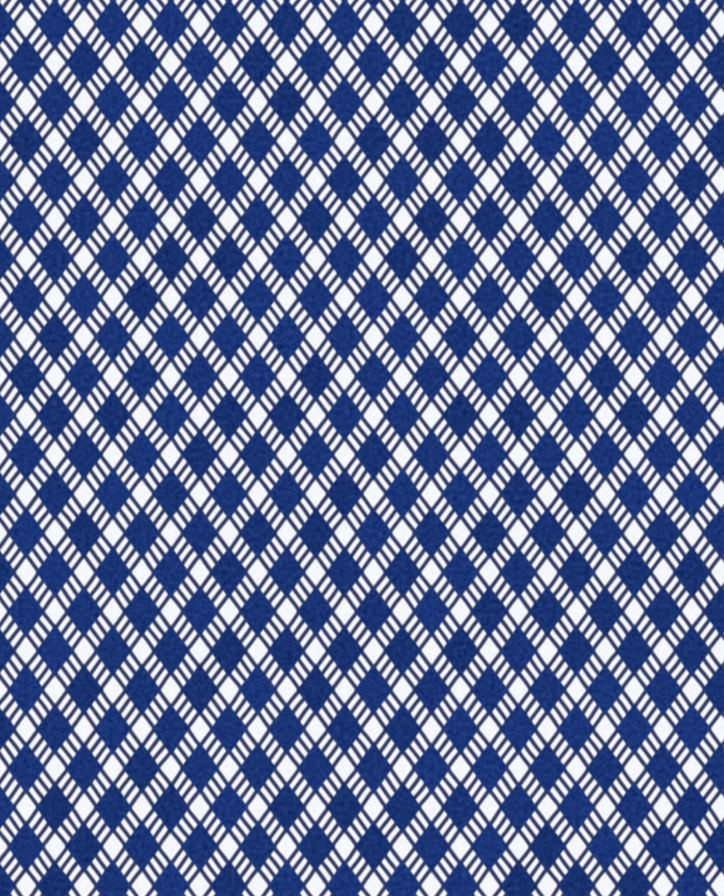
A Shadertoy shader for this pattern:

```glsl
// Navy diamond check woven on the bias, with white bands split into short threads.

vec2 hashGradient(vec2 cell) {
    vec2 h = fract(sin(vec2(dot(cell, vec2(127.1, 311.7)), dot(cell, vec2(269.5, 183.3)))) * 43758.5);
    return h * 2.0 - 1.0;
}

float gradientNoise(vec2 p) {
    vec2 i = floor(p), f = fract(p);
    vec2 w = f * f * (3.0 - 2.0 * f);
    float a = dot(hashGradient(i), f);
    float b = dot(hashGradient(i + vec2(1, 0)), f - vec2(1, 0));
    float c = dot(hashGradient(i + vec2(0, 1)), f - vec2(0, 1));
    float d = dot(hashGradient(i + vec2(1, 1)), f - vec2(1, 1));
    return mix(mix(a, b, w.x), mix(c, d, w.x), w.y);
}

// Coverage of the white bands on both diagonals
vec2 bandMask(vec2 q, vec2 soft) {
    return smoothstep(0.325 - soft, 0.325 + soft, abs(q));
}

// Short white threads laid across a band, three between crossings
vec2 threadMask(vec2 q, vec2 soft) {
    const float pitch = 0.185;
    vec2 fromThread = abs(q - pitch * round(q / pitch));
    return 1.0 - smoothstep(0.053 - soft, 0.053 + soft, fromThread);
}

void mainImage(out vec4 fragColor, in vec2 fragCoord) {
    vec2 uv = fragCoord / iResolution.y;

    // Skewed lattice: one diamond per unit cell, slightly uneven
    vec2 grid = uv * vec2(15.47, 11.43) - vec2(0.95, 0.13);
    vec2 lattice = vec2(grid.x + grid.y, grid.x - grid.y);
    vec2 soft = 0.02 + 0.5 * fwidth(lattice);
    lattice += 0.025 * vec2(gradientNoise(uv * 45.0), gradientNoise(uv * 45.0 + 31.0));
    vec2 cell = round(lattice);
    vec2 q = lattice - cell;

    // Threads fill each band; the crossings are solid white
    vec2 band = bandMask(q, soft);
    vec2 fill = max(band, threadMask(q, soft));
    float white = max(band.x * fill.y, band.y * fill.x);

    // Cloth grain and a small change of dye from diamond to diamond
    float grain = gradientNoise(uv * 190.0) + 0.5 * gradientNoise(uv * 330.0 + 7.0);
    float dye = hashGradient(cell).x;
    vec3 navy = vec3(0.10, 0.20, 0.45) * (1.0 + 0.05 * dye)
              + vec3(0.07, 0.08, 0.09) * grain;
    vec3 gap = vec3(0.21, 0.23, 0.38) + 0.04 * grain;
    vec3 thread = vec3(0.96, 0.97, 0.985) + 0.03 * grain;

    vec3 color = mix(navy, gap, max(band.x, band.y));
    color = mix(color, thread, white);
    fragColor = vec4(clamp(color, 0.0, 1.0), 1.0);
}
```
